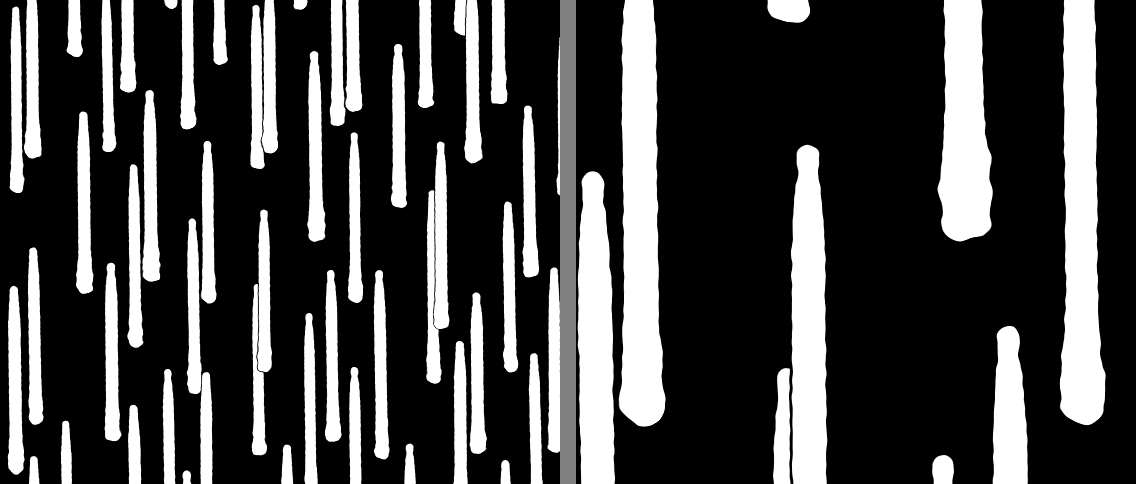
Left: the whole. Right: its middle third, enlarged.
A WebGL 2 fragment shader for this pattern:

```glsl
#version 300 es
precision highp float;
// Scattered upright white drips on black, tapered above, bulbous below, thinly outlined where they overlap.

uniform vec2 u_resolution;
out vec4 fragColor;

// All lengths are fractions of the canvas height.
const vec3 BACKGROUND = vec3(0.0);
const vec3 DRIP = vec3(1.0);
const float COLUMN_WIDTH = 0.06;
const float ROW_HEIGHT = 0.53;
const float COLUMN_STAGGER = 0.382;   // share of a row between neighbours
const vec2 JITTER = vec2(0.05, 0.20);
const vec2 LENGTH_RANGE = vec2(0.335, 0.405);
const vec2 GIRTH_RANGE = vec2(0.90, 1.12);
const vec2 LEAN_RANGE = vec2(0.003, 0.022);
const float TIP_RADIUS = 0.0078;
const float SHAFT_RADIUS = 0.0118;
const float BULB_RADIUS = 0.0158;
const float NECK_DEPTH = 0.0014;
const float OUTLINE = 0.0019;
const float ROUGHNESS = 0.0011;
const float LUMPINESS = 0.0050;
const int FIRST_ROW = -2;
const int LAST_ROW = 2;

vec4 hash4(vec2 cell) {
    vec4 q = fract(cell.xyxy * vec4(0.1031, 0.1030, 0.0973, 0.1099));
    q += dot(q, q.wzxy + 33.33);
    return fract((q.xxyz + q.yzzw) * q.zywx);
}

vec2 gradient(vec2 cell) {
    float angle = 6.2832 * hash4(cell).x;
    return vec2(cos(angle), sin(angle));
}

float gradientNoise(vec2 p) {
    vec2 i = floor(p), f = fract(p);
    vec2 u = f * f * f * (f * (f * 6.0 - 15.0) + 10.0);
    vec2 e = vec2(0.0, 1.0);
    float low = mix(dot(gradient(i), f), dot(gradient(i + e.yx), f - e.yx), u.x);
    float high = mix(dot(gradient(i + e), f - e), dot(gradient(i + 1.0), f - 1.0), u.x);
    return mix(low, high, u.y);
}

// Signed distance to a drip hanging down from the origin.
float dripDistance(vec2 p, float len, vec4 shape, vec2 seed) {
    float girth = mix(GIRTH_RANGE.x, GIRTH_RANGE.y, shape.x);
    float lean = mix(LEAN_RANGE.x, LEAN_RANGE.y, shape.y);
    p.x += (p.y + 0.5 * len) * lean;

    // Radius along the axis: tip, neck, shaft, bulb.
    float depth = clamp(-p.y, TIP_RADIUS, len - BULB_RADIUS);
    float t = depth / len;
    float bulb = smoothstep(0.72, 0.95, t);
    float radius = mix(TIP_RADIUS, SHAFT_RADIUS, smoothstep(0.0, 0.24, t));
    radius += (BULB_RADIUS - SHAFT_RADIUS) * mix(0.6, 1.2, shape.z) * bulb;
    float neck = (depth - 0.021) / 0.007;
    radius -= NECK_DEPTH * step(0.45, shape.w) * exp(-neck * neck);

    // Uneven edge: fine tremor everywhere, broad lumps at the bulb.
    float tremor = ROUGHNESS * gradientNoise(p * 130.0 + seed);
    float lump = LUMPINESS * bulb * gradientNoise(p * 55.0 + seed.yx);

    vec2 offset = vec2(p.x, p.y + depth);
    offset.y *= offset.y < 0.0 ? 1.2 : 1.0;   // blunt lower end
    return length(offset) - radius * girth + tremor + lump;
}

void main() {
    vec2 p = gl_FragCoord.xy / u_resolution.y;
    float pixel = 1.0 / u_resolution.y;
    float homeColumn = floor(p.x / COLUMN_WIDTH);
    float white = 0.0;

    // Paint from the upper rows down so lower drips cover higher ones.
    for (int row = LAST_ROW; row >= FIRST_ROW; row--) {
        for (int side = -1; side <= 1; side++) {
            vec2 cell = vec2(homeColumn + float(side), float(row));
            vec4 place = hash4(cell + 17.0);
            vec4 shape = hash4(cell + 71.0);
            float stagger = fract(cell.x * COLUMN_STAGGER);
            float len = mix(LENGTH_RANGE.x, LENGTH_RANGE.y, place.z);
            vec2 top = vec2((cell.x + 0.5) * COLUMN_WIDTH,
                            (cell.y + stagger) * ROW_HEIGHT + len);
            top += (place.xy - 0.5) * JITTER;

            float d = dripDistance(p - top, len, shape, floor(place.zw * 90.0));
            float rim = clamp(0.5 - (d - OUTLINE) / pixel, 0.0, 1.0);
            float body = clamp(0.5 - d / pixel, 0.0, 1.0);
            white = mix(white * (1.0 - rim), 1.0, body);
        }
    }
    fragColor = vec4(mix(BACKGROUND, DRIP, white), 1.0);
}
```
